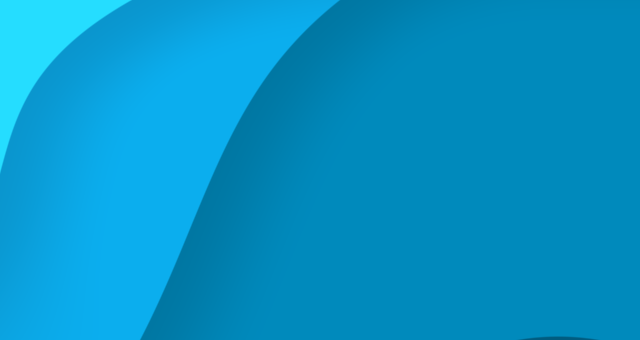
Reproduce this background procedurally as a Shadertoy shader.

```glsl
// Layered blue paper waves with soft shadows along their curved edges.

// Signed distance to a curve x = f(y), given the offset and slope df/dy
float curveDistance(float offset, float slope) {
    return offset / sqrt(1.0 + slope * slope);
}

// Outer cyan wave edge, positive on its right side
float outerEdge(vec2 p) {
    float t = p.y - 0.49;
    float x = t * (0.27 + t * (-0.06 + 2.0 * t));
    return curveDistance(p.x - x, 0.27 + t * (-0.12 + 6.0 * t));
}

// Inner deep blue wave edge, positive on its right side
float innerEdge(vec2 p) {
    float y = p.y, y2 = y * y;
    float x = 0.412 + 0.52 * y - 0.32 * y2 + 0.3125 * y2 * y + 0.0755 * y2 * y2 * y2;
    float slope = 0.52 - 0.64 * y + 0.9375 * y2 + 0.453 * y2 * y2 * y;
    return curveDistance(p.x - x, slope);
}

float smoothMin(float a, float b, float k) {
    float h = max(k - abs(a - b), 0.0) / k;
    return min(a, b) - 0.25 * k * h * h;
}

// Blend from shadow to lit paper; the edge bends level above the canvas
vec3 shadedPaper(vec3 shadow, vec3 lit, float edge, float ceilingGap, float reach) {
    float depth = smoothMin(edge, ceilingGap, 0.15);
    return mix(shadow, lit, smoothstep(-0.03, reach, depth));
}

void mainImage(out vec4 fragColor, in vec2 fragCoord) {
    vec2 p = fragCoord / iResolution.y;
    float pixel = 1.0 / iResolution.y;
    float outer = outerEdge(p);
    float inner = innerEdge(p);

    // Paper layers, from the upper left towards the right
    vec3 cyan = vec3(0.145, 0.865, 1.0);
    vec3 azure = shadedPaper(vec3(0.04, 0.585, 0.805), vec3(0.043, 0.682, 0.935),
                             outer, 1.24 - p.y, 0.36);
    vec3 deepBlue = shadedPaper(vec3(0.0, 0.465, 0.635), vec3(0.0, 0.54, 0.738),
                                inner, 1.25 - p.y, 0.33);
    vec3 color = mix(cyan, azure, smoothstep(-pixel, pixel, outer));
    color = mix(color, deepBlue, smoothstep(-pixel, pixel, inner));

    // Tip of a dark hill at the lower edge
    float hill = length(p - vec2(1.642, -0.70)) - 0.71;
    color = mix(vec3(0.0, 0.36, 0.5), color, smoothstep(-pixel, pixel, hill));

    fragColor = vec4(color, 1.0);
}
```
